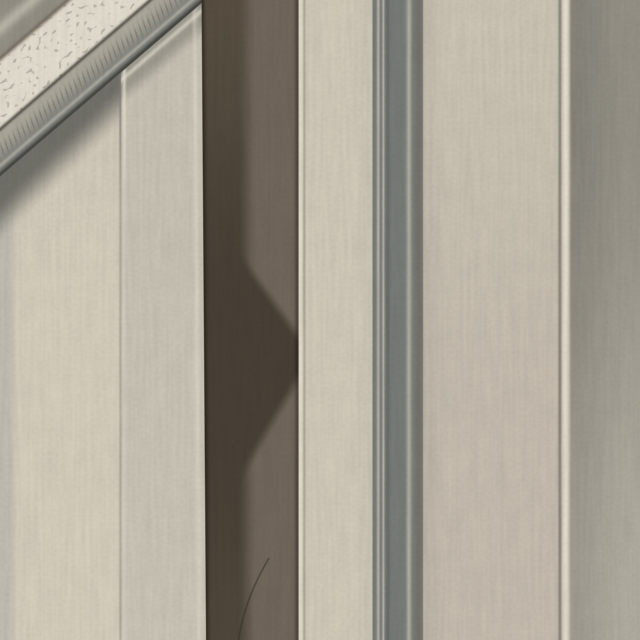
Write a WebGL 2 fragment shader that draws this texture.

```glsl
#version 300 es
precision highp float;
// Folded sheet-metal profiles: upright pale panels, a dark recess, narrow grooves
// and a slanted beam casting a soft shadow. Layers are painted left to right with
// smooth steps and Gaussian lines, then given a brushed gradient-noise grain.

uniform vec2 u_resolution;
out vec4 fragColor;

// Palette
const vec3 CREAM = vec3(0.81, 0.78, 0.715);
const vec3 SILVER = vec3(0.755, 0.735, 0.68);
const vec3 PANEL = vec3(0.765, 0.73, 0.675);
const vec3 PALE = vec3(0.89, 0.87, 0.81);
const vec3 STEEL = vec3(0.455, 0.47, 0.455);
const vec3 GREY = vec3(0.575, 0.56, 0.52);
const vec3 SHADE = vec3(0.43, 0.425, 0.40);
const vec3 UMBER = vec3(0.275, 0.245, 0.205);
const vec3 TAUPE = vec3(0.43, 0.39, 0.345);
const vec3 INK = vec3(0.20, 0.19, 0.17);

// Upright fold positions, from left to right
const float FLANGE_X = 0.189;
const float RECESS_X = 0.322;
const float RECESS_LEAN = 0.007;
const float STRIP_X = 0.4665;
const float GROOVE_X = 0.582;
const float PANEL_X = 0.661;
const float FOLD_X = 0.871;
const float SIDE_X = 0.890;

// Slanted beam: slope, then levels measured down the left side
const float BEAM_SLOPE = 0.86;
const float BEAM_TOP = 0.092;
const float BEAM_RIDGE = 0.202;
const float BEAM_BASE = 0.273;
const float TICK_COUNT = 85.0;
const float GRAIN = 0.035;

float softness;

float past(float edge, float x) { return smoothstep(edge - softness, edge + softness, x); }
float line(float x, float center, float width) {
    float d = (x - center) / max(width, softness);
    return exp(-d * d);
}

vec2 gradientAt(vec2 cell) {
    vec3 h = fract(cell.xyx * vec3(0.1031, 0.1030, 0.0973));
    h += dot(h, h.yzx + 33.33);
    float angle = 6.2832 * fract((h.x + h.y) * h.z);
    return vec2(cos(angle), sin(angle));
}

float noise(vec2 p) {
    vec2 i = floor(p), f = p - i, u = f * f * f * (f * (f * 6.0 - 15.0) + 10.0);
    vec2 e = vec2(0.0, 1.0);
    float low = mix(dot(gradientAt(i), f), dot(gradientAt(i + e.yx), f - e.yx), u.x);
    float high = mix(dot(gradientAt(i + e), f - e), dot(gradientAt(i + e.yy), f - e.yy), u.x);
    return mix(low, high, u.y);
}

// Left panel and its raised flange, both shaded by the beam
vec3 leftPanels(vec2 p, float s) {
    vec3 panel = mix(CREAM, SILVER, 0.45 * smoothstep(0.5, 0.95, p.y));
    panel = mix(panel, SILVER * vec3(0.93, 0.94, 0.97), 0.7 * (1.0 - smoothstep(0.012, 0.03, p.x)));
    float reach = 0.35 - 0.12 * p.x;
    panel = mix(panel, SHADE, 1.0 - smoothstep(reach - 0.04, reach + 0.035, s));
    vec3 flange = mix(SILVER, CREAM, 0.25 * (1.0 - p.y));
    flange = mix(flange, GREY, 0.85 * (1.0 - smoothstep(0.30, 0.335, s)));
    vec3 c = mix(panel, flange, past(FLANGE_X, p.x));
    float upper = smoothstep(0.65, 0.85, p.y);
    c = mix(c, GREY * 0.85, (0.4 + 0.3 * upper) * line(p.x, FLANGE_X - 0.001, 0.002));
    c = mix(c, PALE, (0.25 + 0.45 * upper) * line(p.x, FLANGE_X + 0.005, 0.003));
    c = mix(c, PALE, 0.6 * line(s, 0.288, 0.005) * past(FLANGE_X, p.x));
    return mix(c, PALE, 0.4 * line(p.x, RECESS_X - 0.011 - RECESS_LEAN * p.y, 0.004));
}

// Dark recess with two lit patches split by a slanted shadow
vec3 recess(vec2 p) {
    float upperLit = smoothstep(-0.016, 0.016, p.y - 0.474 - 1.38 * (STRIP_X - p.x));
    float lowerLit = smoothstep(-0.02, 0.02, 0.41 - 1.7 * (STRIP_X - p.x) - p.y);
    float lit = max(upperLit, lowerLit) * smoothstep(0.37, 0.402, p.x);
    vec3 dark = UMBER * (1.0 + 0.22 * smoothstep(0.55, 1.0, p.y) + 0.1 * smoothstep(0.3, 0.0, p.y));
    vec3 c = mix(dark, TAUPE, lit);
    float scratch = line(p.x, 0.373 + 1.8 * p.y * p.y + 0.14 * p.y, 0.0015);
    c = mix(c, INK, 0.6 * scratch * (1.0 - past(0.128, p.y)));
    c *= 1.0 - 0.4 * line(p.x, RECESS_X - RECESS_LEAN * p.y, 0.005);
    return c * (1.0 - 0.3 * line(p.x, STRIP_X - 0.002, 0.004));
}

// Bright strip, grooves, wide panel and shaded side face
vec3 rightProfiles(vec2 p) {
    float x = p.x;
    vec3 c = mix(CREAM * 0.98, SILVER, smoothstep(0.55, GROOVE_X, x) * 0.6);
    c = mix(c, PALE, 0.7 * line(x, STRIP_X + 0.003, 0.003));
    c = mix(c, GREY, 0.6 * line(x, STRIP_X + 0.009, 0.002));
    c = mix(c, STEEL, past(GROOVE_X, x));
    c = mix(c, SILVER, 0.75 * (line(x, 0.591, 0.0025) + line(x, 0.599, 0.002)));
    c = mix(c, STEEL * 0.8, 0.6 * line(x, 0.606, 0.003));
    c = mix(c, SILVER, 0.7 * line(x, 0.639, 0.004));
    vec3 panel = mix(PANEL * 0.98, CREAM, 0.45 * smoothstep(0.3, 1.0, p.y));
    panel = mix(panel * 0.96, panel, smoothstep(PANEL_X, 0.70, x));
    c = mix(c, panel, past(PANEL_X, x));
    c = mix(c, TAUPE, 0.45 * line(x, 0.654, 0.005));
    c = mix(c, GREY * 0.75, 0.75 * line(x, FOLD_X + 0.004, 0.0028));
    c = mix(c, PALE, 0.8 * line(x, FOLD_X + 0.0125, 0.005));
    vec3 side = GREY * mix(1.13, 0.95, smoothstep(0.05, 0.85, p.y));
    side *= 0.94 + 0.10 * smoothstep(SIDE_X, 0.985, x);
    return mix(c, side, smoothstep(SIDE_X - 0.003, SIDE_X + 0.004, x));
}

// Slanted beam: rear face, speckled bright face and ticked lower lip
vec3 beam(vec2 p, float s) {
    float along = p.x - BEAM_SLOPE * (1.0 - p.y);
    vec3 rear = GREY * (0.97 + 0.25 * line(s, 0.045, 0.012));
    float speck = smoothstep(0.18, 0.45, noise(vec2(along * 75.0, s * 110.0)));
    vec3 face = mix(PALE * 0.97, GREY, 0.5 * speck);
    vec3 c = mix(rear, face, past(BEAM_TOP, s));
    c = mix(c, TAUPE, 0.75 * line(s, BEAM_TOP, 0.005));
    float tick = smoothstep(0.1, 0.9, sin(6.2832 * TICK_COUNT * (along + 0.4 * s)));
    vec3 lip = mix(SILVER * 0.87, STEEL, smoothstep(0.215, BEAM_BASE, s));
    lip = mix(lip, TAUPE, 0.45 * tick * line(s, 0.236, 0.013));
    c = mix(c, lip, past(BEAM_RIDGE, s));
    c = mix(c, INK, 0.65 * line(s, BEAM_RIDGE, 0.004));
    c = mix(c, SILVER, 0.6 * line(s, 0.259, 0.004));
    return mix(c, INK, 0.7 * line(s, BEAM_BASE, 0.005));
}

void main() {
    vec2 p = gl_FragCoord.xy / u_resolution;
    softness = max(0.0014, 0.75 / min(u_resolution.x, u_resolution.y));
    float s = 1.0 - p.y + BEAM_SLOPE * p.x;

    vec3 color = leftPanels(p, s);
    color = mix(color, beam(p, s), 1.0 - past(BEAM_BASE + 0.003, s));
    color = mix(color, recess(p), past(RECESS_X - RECESS_LEAN * p.y, p.x));
    color = mix(color, rightProfiles(p), past(STRIP_X, p.x));

    // Brushed streaks and fine grain
    float grain = noise(p * vec2(170.0, 9.0)) + 0.7 * noise(p * vec2(150.0, 190.0)) + 0.5 * noise(p * 35.0);
    fragColor = vec4(clamp(color * (1.0 + GRAIN * grain), 0.0, 1.0), 1.0);
}
```
